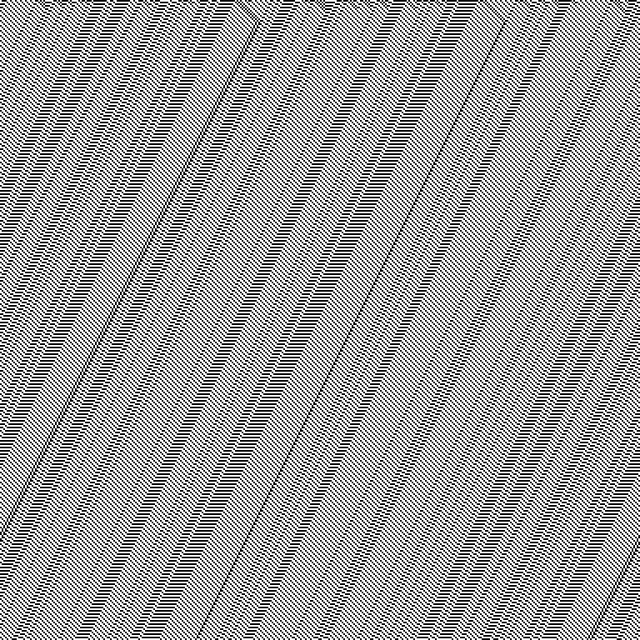
Reproduce this pattern procedurally as a WebGL 2 fragment shader.

```glsl
#version 300 es
precision highp float;
// Woven diagonal bands of black bars, grown row by row by a cellular automaton.

#define CELLS 384        // cells across and down
#define SETTLE 13        // rows before the drift becomes regular (max 14)
#define DENSITY 0.5      // share of live cells in the first row
#define CALM_NOISE 0.07  // share of disturbed cells in calm zones
#define SEED 17.0
#define INK vec3(0.0)
#define PAPER vec3(1.0)
#define PI 3.14159265

uniform vec2 u_resolution;
out vec4 outColor;

// Bands of long bars and calm zones in the first row: centre, half width.
const vec2 BARS[7] = vec2[7](
    vec2(39.0, 1.6), vec2(136.0, 3.0), vec2(187.0, 1.1), vec2(240.0, 2.1),
    vec2(281.0, 4.6), vec2(339.0, 3.0), vec2(379.0, 2.6));
const vec2 CALM[4] = vec2[4](
    vec2(14.0, 12.0), vec2(153.0, 11.0), vec2(303.0, 14.0), vec2(358.0, 12.0));

float hash(float n) {
    return fract(sin(n * 12.9898 + SEED * 78.233) * 43758.5453);
}

// First row: random cells, calm period-three zones and planted long runs.
bool firstRow(int column) {
    int wrapped = (column + CELLS) % CELLS;
    float x = float(wrapped);
    float chance = hash(x);
    bool alive = chance < DENSITY;
    for (int i = 0; i < 4; i++) {
        if (abs(x - CALM[i].x) < CALM[i].y && chance > CALM_NOISE) {
            alive = wrapped % 3 == 0;
        }
    }
    for (int i = 0; i < 7; i++) {
        if (abs(x - BARS[i].x) < BARS[i].y) alive = true;
    }
    return alive;
}

// States of four neighbouring cells, with rows counted from the top.
vec4 fourCells(int column, int rowFromBottom) {
    int row = clamp(CELLS - 1 - rowFromBottom, 0, CELLS - 1);

    // Settled rows drift one cell left every two rows.
    if (row > SETTLE) {
        int settledRow = SETTLE - 1 + ((row + SETTLE + 1) & 1);
        column += (row - settledRow) / 2;
        row = settledRow;
    }

    // Pack the neighbourhood into bits, with the four cells in the middle.
    uint window = 0u;
    for (int i = SETTLE - row; i <= SETTLE + 3 + row; i++) {
        if (firstRow(column + i - SETTLE)) window |= 1u << uint(i);
    }

    // A dead cell wakes if its left is alive or its right is dead.
    for (int i = 0; i < row; i++) {
        window = ~window & ((window << 1) | ~(window >> 1));
    }
    uvec4 bits = (uvec4(window) >> uvec4(SETTLE, SETTLE + 1, SETTLE + 2, SETTLE + 3)) & 1u;
    return vec4(bits);
}

// Three-lobed Lanczos window.
float lanczos(float x) {
    float t = abs(x) * PI;
    if (t < 0.001) return 1.0;
    return t < 3.0 * PI ? 3.0 * sin(t) * sin(t / 3.0) / (t * t) : 0.0;
}

// Weights of four cells; each cell counts as two samples.
vec4 cellWeights(float offset, float footprint) {
    float scale = max(footprint, 0.5);
    vec4 weights;
    for (int i = 0; i < 4; i++) {
        float d = float(i) - 1.0 - offset;
        weights[i] = lanczos((d - 0.25) / scale) + lanczos((d + 0.25) / scale);
    }
    return weights / dot(weights, vec4(1.0));
}

void main() {
    // Footprint and centre of this fragment in cell units.
    vec2 size = float(CELLS) / u_resolution;
    vec2 center = gl_FragCoord.xy * size - 0.5;
    ivec2 cell = ivec2(floor(center));
    vec2 offset = fract(center);

    // Blend the surrounding cells with a sharp filter.
    vec4 across = cellWeights(offset.x, size.x);
    vec4 down = cellWeights(offset.y, size.y);
    float ink = 0.0;
    for (int j = 0; j < 4; j++) {
        ink += down[j] * dot(across, fourCells(cell.x - 1, cell.y + j - 1));
    }
    outColor = vec4(mix(PAPER, INK, clamp(ink, 0.0, 1.0)), 1.0);
}
```
